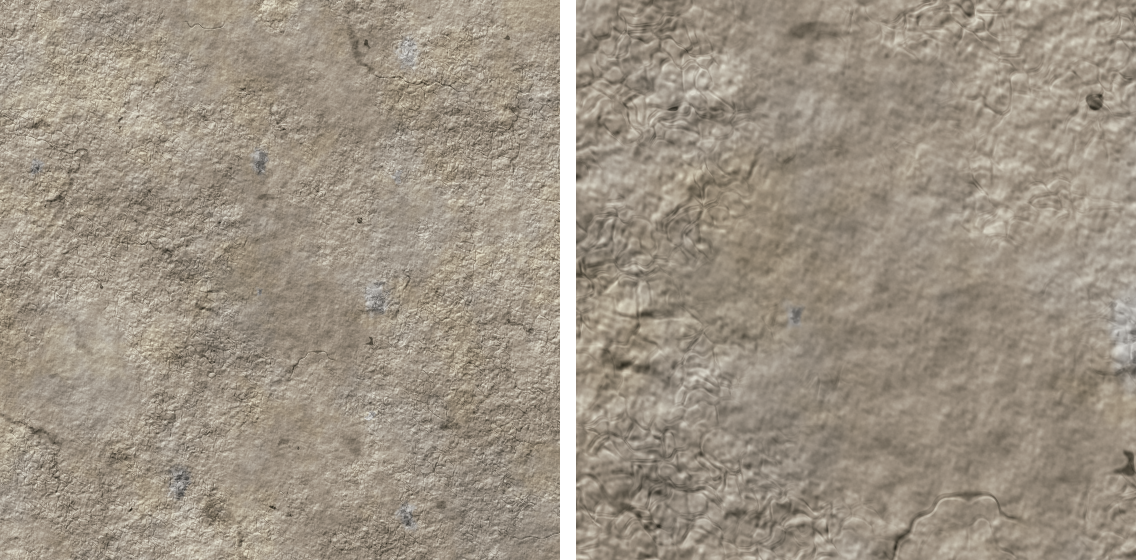
Left, the full canvas; right, a detail of the centre.
Reproduce this texture procedurally as a WebGL 1 fragment shader.

```glsl
precision highp float;
// Weathered, finely cracked plaster wall with stains, pits and pale chips.

uniform vec2 u_resolution;

const vec3 SHADOW = vec3(0.38, 0.35, 0.30);
const vec3 PLASTER = vec3(0.62, 0.57, 0.51);
const vec3 HIGHLIGHT = vec3(0.76, 0.73, 0.67);
const vec3 LUMA = vec3(0.30, 0.59, 0.11);

// Hashes without sine
float hash(vec2 p) {
  vec3 q = fract(p.xyx * 0.1031);
  q += dot(q, q.yzx + 33.33);
  return fract((q.x + q.y) * q.z);
}

vec2 hash2(vec2 p) {
  return vec2(hash(p), hash(p + 57.3));
}

float noise(vec2 p) {
  vec2 cell = floor(p);
  vec2 f = fract(p);
  f = f * f * (3.0 - 2.0 * f);
  float low = mix(hash(cell), hash(cell + vec2(1.0, 0.0)), f.x);
  float high = mix(hash(cell + vec2(0.0, 1.0)), hash(cell + 1.0), f.x);
  return mix(low, high, f.y);
}

// Four rotated octaves, centred on 0.5
float fbm(vec2 p) {
  float sum = 0.0;
  float total = 0.0;
  float amplitude = 0.5;
  for (int i = 0; i < 4; i++) {
    sum += amplitude * noise(p);
    total += amplitude;
    amplitude *= 0.65;
    p = mat2(1.68, 1.26, -1.26, 1.68) * p + 17.3;
  }
  return sum / total;
}

vec2 warp(vec2 p, float frequency) {
  vec2 q = p * frequency;
  return vec2(noise(q), noise(q + 31.7)) - 0.5;
}

// Cell borders: 1 on a crack, 0 inside a flake
float flakeCracks(vec2 p, float width) {
  vec2 cell = floor(p);
  float nearest = 8.0;
  float second = 8.0;
  for (int y = -1; y <= 1; y++) {
    for (int x = -1; x <= 1; x++) {
      vec2 id = cell + vec2(float(x), float(y));
      float d = length(id + hash2(id) - p);
      second = min(second, max(nearest, d));
      nearest = min(nearest, d);
    }
  }
  return 1.0 - smoothstep(0.0, width, second - nearest);
}

// Long broken fissures along a noise contour
float fissures(vec2 p) {
  vec2 q = p + 0.035 * warp(p, 22.0) + 0.018 * warp(p, 80.0);
  float contour = abs(noise(q * vec2(5.0, 10.0) + 5.0) - 0.5);
  float broken = smoothstep(0.5, 0.75, noise(p * 14.0 + 40.0));
  return broken * (1.0 - smoothstep(0.003, 0.022, contour));
}

// Fine and coarse flaking, broken up by noise
float cracks(vec2 p) {
  vec2 q = p + 0.014 * warp(p, 55.0) + 0.007 * warp(p, 150.0);
  float coarse = flakeCracks(q * 42.0, 0.16) * smoothstep(0.4, 0.75, noise(p * 30.0 + 8.0));
  float fine = flakeCracks(q * vec2(84.0, 96.0), 0.3) * smoothstep(0.2, 0.65, noise(p * 42.0));
  return max(coarse, 0.8 * fine);
}

float relief(vec2 p, float rough) {
  float depth = 0.12 * rough * cracks(p) + 0.12 * fissures(p);
  return fbm(p * 46.0) * mix(0.55, 1.15, rough) - depth;
}

// One soft ellipse in some of the cells of a grid
float spots(vec2 p, float cells, float chance, vec2 radius, float seed) {
  vec2 g = p * cells;
  vec2 id = floor(g) + seed;
  vec2 centre = 0.25 + 0.5 * hash2(id);
  float size = 0.5 + hash(id + 9.1);
  float d = length((fract(g) - centre) / (cells * radius * size));
  return step(hash(id + 3.7), chance) * (1.0 - smoothstep(0.45, 1.0, d));
}

vec3 plasterColour(float tone) {
  vec3 dark = mix(SHADOW, PLASTER, tone / 0.6);
  vec3 light = mix(PLASTER, HIGHLIGHT, (tone - 0.6) / 0.4);
  return tone < 0.6 ? dark : light;
}

void main() {
  vec2 p = gl_FragCoord.xy / min(u_resolution.x, u_resolution.y);
  float rough = smoothstep(0.34, 0.58, fbm(p * 6.0 + 3.0));

  // Raking light from the upper left
  vec2 toLight = 0.0015 * normalize(vec2(-0.5, 1.0));
  float slope = relief(p - toLight, rough) - relief(p + toLight, rough);

  // Broad stains, faint vertical streaks and grain
  float tone = 0.68 + 0.8 * (fbm(p * 5.0 + 60.0) - 0.5) + 0.10 * (rough - 0.5);
  tone += 0.16 * (noise(p * vec2(85.0, 10.0)) - 0.5) * noise(p * 6.0);
  tone += 0.42 * (fbm(p * 130.0) - 0.5) + 2.5 * slope;
  tone -= 0.27 * rough * cracks(p) + 0.35 * fissures(p);

  // Round pits, ragged ledges and speckled chips
  vec2 ragged = p + 0.014 * warp(p, 50.0) + 0.010 * warp(p, 130.0);
  float pits = spots(ragged, 7.0, 0.3, vec2(0.005, 0.006), 11.0);
  float ledges = spots(ragged, 7.0, 0.55, vec2(0.020, 0.008), 29.0);
  float chips = spots(ragged, 5.0, 0.3, vec2(0.019, 0.028), 47.0);
  float speckle = smoothstep(0.48, 0.66, fbm(p * 75.0 + 20.0));
  tone += chips * (0.18 - 0.55 * speckle);
  tone -= 0.75 * pits + 0.45 * ledges * (0.3 + noise(p * 80.0));

  // Slight grey and ochre drift in hue
  vec3 colour = plasterColour(clamp(tone, -0.5, 1.3));
  float grey = smoothstep(0.48, 0.68, fbm(p * 7.0 + 90.0));
  float ochre = smoothstep(0.5, 0.7, fbm(p * 11.0 + 120.0));
  colour = mix(colour, vec3(dot(colour, LUMA)), max(0.22 * grey, 0.7 * chips));
  colour *= mix(vec3(1.0), vec3(1.01, 1.0, 0.965), ochre * (1.0 - chips));
  gl_FragColor = vec4(colour, 1.0);
}
```
